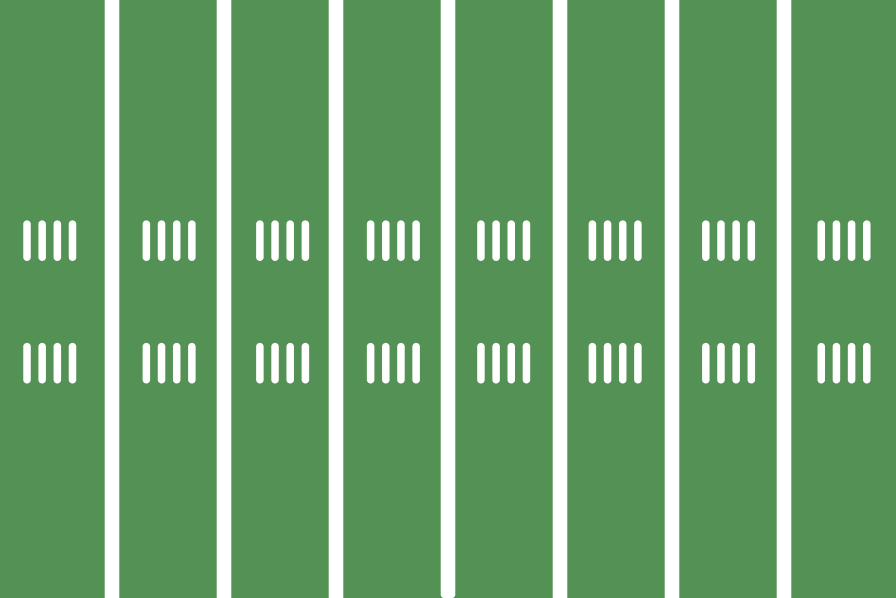
This pattern is drawn by a Shadertoy shader. Its source:

```glsl
// Green sports field with white yard lines and two rows of hash marks.

// Signed distance to a vertical capsule of the given half height and radius.
float capsule(vec2 p, float halfHeight, float radius) {
    p.y -= clamp(p.y, radius - halfHeight, halfHeight - radius);
    return length(p) - radius;
}

// Yard line rising from the lower edge, with rounded lower corners.
float yardLine(vec2 p, float halfWidth, float corner) {
    vec2 q = vec2(abs(p.x) - halfWidth, -p.y) + corner;
    return length(max(q, 0.0)) + min(max(q.x, q.y), 0.0) - corner;
}

// Small sideways drift of the marks, t being the panel's offset from midfield.
float markDrift(float t) {
    float u = t * t;
    return (0.4 + 0.22 * u - 0.027 * u * u + t * (0.225 * u - 1.5)) / 96.0;
}

// Four bars side by side, mirrored into an upper and a lower row.
float hashMarks(vec2 p) {
    float spacing = 0.1354;
    p.x -= (clamp(floor(p.x / spacing), -2.0, 1.0) + 0.5) * spacing;
    p.y = abs(p.y) - 0.547;
    return capsule(p, 0.181, 0.0335);
}

void mainImage(out vec4 fragColor, in vec2 fragCoord) {
    // One unit is the width of a panel; eight panels span the canvas.
    float pixel = 8.0 / iResolution.x;
    vec2 p = fragCoord * pixel;

    // Seven lines between panels; only the midfield line has a rounded foot.
    float line = clamp(floor(p.x + 0.5), 1.0, 7.0);
    float corner = line == 4.0 ? 0.03 : 0.0;
    float d = yardLine(vec2(p.x - line, p.y), 0.065, corner);

    // Hash marks, slightly shifted from panel to panel.
    float panel = floor(p.x);
    float markX = panel + 0.5 + markDrift(panel - 3.5);
    float markY = 0.4951 * iResolution.y * pixel;
    d = min(d, hashMarks(p - vec2(markX, markY)));

    // Paint over grass with an edge one pixel wide.
    float paint = clamp(0.5 - d / pixel, 0.0, 1.0);
    vec3 grass = vec3(0.33, 0.57, 0.33);
    fragColor = vec4(mix(grass, vec3(1.0), paint), 1.0);
}
```
